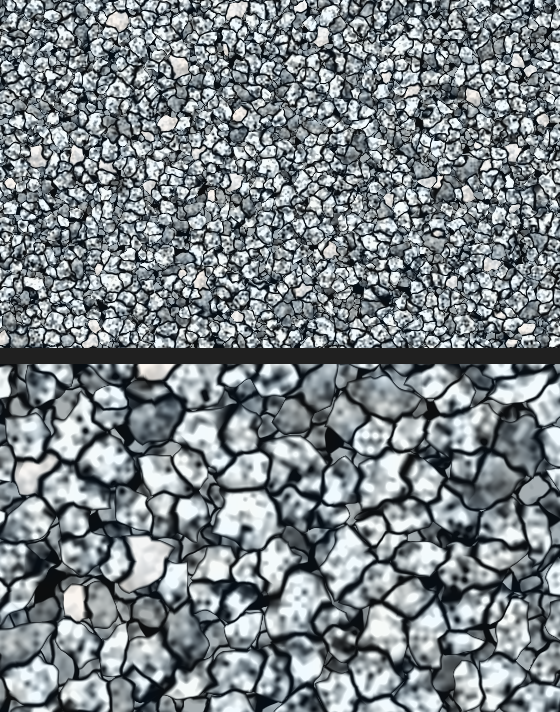
Top: the whole. Bottom: its middle third, enlarged.
This texture is drawn by a WebGL 1 fragment shader. Its source:

```glsl
precision highp float;

uniform vec2 u_resolution;

const float TAU = 6.2831853;
const float STONES_PER_HEIGHT = 24.0;
const vec3 INK = vec3(0.03, 0.05, 0.07);
const vec3 SLATE = vec3(0.55, 0.59, 0.61);
const vec3 CHALK = vec3(0.95, 0.98, 0.99);
const vec3 BLUSH = vec3(1.02, 0.98, 0.96);

struct Stone {
  float body;   // depth inside the outline, relative to the stone radius
  float edge;   // the same, but also zero at seams between stones
  float light;  // position along the light direction
  vec2 id;
};

float hash(vec2 p) {
  vec3 q = fract(p.xyx * vec3(0.1031, 0.1030, 0.0973));
  q += dot(q, q.yzx + 33.33);
  return fract((q.x + q.y) * q.z);
}

vec2 hash2(vec2 p) {
  return vec2(hash(p), hash(p + 71.7));
}

vec2 rotate(vec2 p, float angle) {
  float c = cos(angle);
  float s = sin(angle);
  return mat2(c, -s, s, c) * p;
}

float noise(vec2 p) {
  vec2 i = floor(p);
  vec2 f = fract(p);
  f = f * f * (3.0 - 2.0 * f);
  float low = mix(hash(i), hash(i + vec2(1.0, 0.0)), f.x);
  float high = mix(hash(i + vec2(0.0, 1.0)), hash(i + 1.0), f.x);
  return mix(low, high, f.y);
}

// Gauge of a random convex polygon: 0 at the centre, 1 on the outline.
float polygonGauge(vec2 p, vec2 id) {
  vec2 q = rotate(p, hash(id + 5.3) * TAU);
  q.y *= mix(1.0, 1.8, hash(id + 9.1));
  float size = mix(0.54, 0.98, pow(hash(id + 13.7), 1.5));
  float gauge = 0.0;
  for (int k = 0; k < 6; k++) {
    vec2 r = hash2(id + float(k) * 17.3 + 3.1);
    float a = (float(k) + 0.8 * (r.x - 0.5)) * TAU / 6.0;
    gauge = max(gauge, dot(q, vec2(cos(a), sin(a))) / mix(0.78, 1.14, r.y));
  }
  return mix(gauge, length(q), 0.12) / size;
}

// Packed stones: the nearest polygon wins, its rival marks the seam.
Stone packedStones(vec2 p, float seed) {
  vec2 cell = floor(p);
  float nearest = 9.0;
  float rival = 9.0;
  Stone stone = Stone(0.0, 0.0, 0.0, cell);
  for (int y = -1; y <= 1; y++) {
    for (int x = -1; x <= 1; x++) {
      vec2 id = cell + vec2(float(x), float(y)) + seed;
      vec2 offset = p + seed - id - mix(vec2(0.06), vec2(0.94), hash2(id));
      float gauge = polygonGauge(offset, id);
      if (gauge < nearest) {
        rival = nearest;
        nearest = gauge;
        stone.id = id;
        stone.light = dot(offset, vec2(-0.45, 0.89));
      } else {
        rival = min(rival, gauge);
      }
    }
  }
  stone.body = 1.0 - nearest;
  stone.edge = min(stone.body, 0.5 * (rival - nearest));
  return stone;
}

float isPale(vec2 id) {
  return step(hash(id + 41.0), 0.05);
}

// Brightness of one stone: mineral speckle, facet light and dark rim.
float stoneTone(Stone stone, vec2 p) {
  vec2 grain = rotate(p, hash(stone.id + 57.0) * TAU) + stone.id * 0.37;
  float speckle = 0.6 * noise(grain * 155.0) + 0.4 * noise(grain * 72.0) - 0.5;
  float pale = isPale(stone.id);
  float dull = step(0.9, hash(stone.id + 41.0));
  float base = 0.72 + 0.2 * (hash(stone.id + 23.0) - 0.5);
  base = mix(mix(base, 0.48, dull), 0.9, pale);
  float contrast = mix(mix(1.85, 0.8, dull), 0.5, pale);
  float facet = 0.16 * (noise(p * 48.0 + stone.id) - 0.5);
  float tone = base + contrast * speckle + facet + 0.2 * stone.light;
  return clamp(tone, 0.0, 1.0) * smoothstep(0.015, 0.165, stone.edge);
}

vec3 stoneColour(float tone) {
  vec3 dark = mix(INK, SLATE, clamp(tone * 2.0, 0.0, 1.0));
  return mix(dark, CHALK, clamp(tone * 2.0 - 1.0, 0.0, 1.0));
}

void main() {
  vec2 p = gl_FragCoord.xy / u_resolution.y;

  // Ragged outlines
  vec2 rough = vec2(noise(p * 75.0), noise(p * 75.0 + 31.0)) - 0.5;
  vec2 ground = p * STONES_PER_HEIGHT + 0.2 * rough;

  // Large stones over small shaded chips
  Stone top = packedStones(ground, 100.0);
  Stone chip = packedStones(ground * 1.7, 300.0);
  float cover = smoothstep(0.0, 0.06, top.body);
  float tone = mix(0.62 * stoneTone(chip, p), stoneTone(top, p), cover);

  // Cool and warm mineral tints
  vec3 colour = stoneColour(tone);
  float warmth = noise(p * 40.0 + 9.0) - 0.5;
  colour += vec3(0.035, 0.0, -0.035) * warmth;
  colour *= mix(vec3(1.0), BLUSH, cover * isPale(top.id));
  gl_FragColor = vec4(clamp(colour, 0.0, 1.0), 1.0);
}
```
